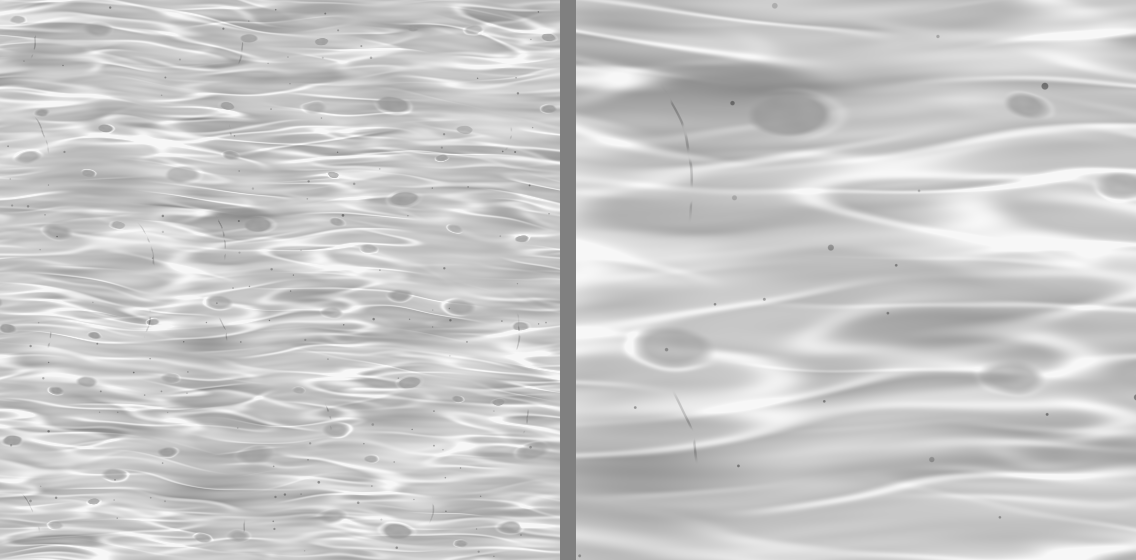
Left, the full canvas; right, a detail of the centre.
This texture is drawn by a Shadertoy shader. Its source:

```glsl
// Pale grey fibrous tissue: wavy horizontal strands with oval nuclei, specks and hairs.
#define BASE_TONE 0.777
#define NUCLEUS_TONE 0.61
#define CLOUD_CONTRAST 0.17
#define STRAND_CONTRAST 0.13
#define CREST_LIGHT 0.15
#define FOLD_SHADE 0.11
#define CREASE_LAYERS 6
#define NUCLEUS_CELLS 8.0
#define SPECK_CELLS 32.0
#define HAIR_CELLS 6.0

float hash(vec2 p) {
    return fract(sin(dot(p, vec2(127.1, 311.7))) * 43758.5453);
}

vec2 hash2(vec2 p) {
    return vec2(hash(p), hash(p + 37.3));
}

float slope(vec2 cell, vec2 offset) {
    return dot(hash2(cell) * 2.0 - 1.0, offset);
}

// Gradient noise, centred on zero
float noise(vec2 p) {
    vec2 i = floor(p), f = p - i;
    vec2 u = f * f * f * (f * (f * 6.0 - 15.0) + 10.0);
    vec2 e = vec2(1.0, 0.0);
    return mix(mix(slope(i, f), slope(i + e.xy, f - e.xy), u.x),
               mix(slope(i + e.yx, f - e.yx), slope(i + e.xx, f - e.xx), u.x), u.y);
}

// Folded sheets: a thin light crest with a soft shadow on one side
float creases(vec2 p) {
    float tone = 0.0;
    for (int k = 0; k < CREASE_LAYERS; k++) {
        float seed = float(k) * 17.0 + 5.0;
        float tilt = (hash(vec2(seed, 2.0)) - 0.5) * 0.45;
        vec2 q = vec2(p.x, p.y + tilt * p.x);
        float height = noise(q * vec2(3.2, 19.0 + 3.0 * float(k)) + seed)
                     + 0.18 * noise(q * vec2(9.0, 48.0) + seed);
        float presence = smoothstep(-0.08, 0.32, noise(p * vec2(4.0, 10.0) - seed));
        float crest = exp(-pow(height / 0.05, 2.0));
        float fold = smoothstep(0.02, 0.10, height) * exp(-height * 5.0);
        tone += presence * (CREST_LIGHT * crest - FOLD_SHADE * fold);
    }
    return tone;
}

float fibres(vec2 p) {
    p.y += 0.035 * noise(p * vec2(2.5, 4.0)) + 0.014 * noise(p * vec2(6.0, 11.0) + 9.0);
    float cloud = noise(p * vec2(4.0, 13.0) + 3.0) + 0.6 * noise(p * vec2(7.0, 29.0) + 21.0);
    float strand = noise(p * vec2(6.0, 55.0) + 40.0) + 0.45 * noise(p * vec2(12.0, 125.0) + 70.0);
    return BASE_TONE + CLOUD_CONTRAST * cloud + STRAND_CONTRAST * strand + creases(p);
}

// Soft dark ovals, some with a bright broken rim
float addNuclei(float tone, vec2 p) {
    vec2 home = floor(p * NUCLEUS_CELLS);
    for (int k = 0; k < 9; k++) {
        vec2 cell = home + vec2(k % 3, k / 3) - 1.0;
        if (hash(cell + 4.7) > 0.85) continue;
        vec2 centre = (cell + 0.1 + 0.8 * hash2(cell + 11.0)) / NUCLEUS_CELLS;
        float size = hash(cell + 23.0);
        vec2 radius = mix(vec2(0.009, 0.005), vec2(0.028, 0.014), size * size * 0.6 + size * 0.4);
        vec2 q = p - centre;
        q.y += (hash(cell + 51.0) - 0.5) * 0.3 * q.x;
        q /= radius;
        float d = length(q) + 0.25 * noise(q * 0.8 + cell * 7.0);
        float blur = mix(0.12, 0.4, hash(cell + 61.0));
        float body = 1.0 - smoothstep(1.0 - blur, 1.0 + blur, d);
        float side = smoothstep(-0.6, 0.8, dot(q, hash2(cell + 83.0) * 2.0 - 1.0));
        float rim = exp(-pow((d - 1.3) / 0.16, 2.0)) * side * hash(cell + 71.0);
        float shade = NUCLEUS_TONE + 0.04 * noise(q * 1.5 + cell);
        tone = mix(tone, shade, body * mix(0.5, 0.92, hash(cell + 91.0)));
        tone += 0.16 * rim;
    }
    return tone;
}

// Tiny dark dots
float specks(vec2 p, float pixel) {
    vec2 cell = floor(p * SPECK_CELLS);
    vec2 centre = (cell + 0.2 + 0.6 * hash2(cell + 5.0)) / SPECK_CELLS;
    float radius = mix(0.0006, 0.0019, pow(hash(cell + 15.0), 3.0));
    float dotMask = 1.0 - smoothstep(radius - pixel * 0.5, radius + pixel, length(p - centre));
    return dotMask * step(hash(cell + 29.0), 0.16) * mix(0.12, 0.3, hash(cell + 33.0));
}

// Faint steep hairs, slightly curved and broken
float hairs(vec2 p, float pixel) {
    vec2 cell = floor(p * HAIR_CELLS);
    vec2 q = p - (cell + 0.35 + 0.3 * hash2(cell + 8.0)) / HAIR_CELLS;
    float lean = (hash(cell + 18.0) - 0.3) * 0.8;
    float across = abs(q.x + lean * q.y + 5.0 * q.y * q.y + 0.004 * noise(p * 40.0));
    float span = mix(0.015, 0.045, hash(cell + 28.0));
    float line = 1.0 - smoothstep(0.0003, 0.0007 + pixel, across);
    float ends = 1.0 - smoothstep(span * 0.6, span, abs(q.y));
    float gaps = smoothstep(-0.15, 0.1, noise(p * 70.0));
    return line * ends * gaps * step(hash(cell + 48.0), 0.35) * 0.14;
}

void mainImage(out vec4 fragColor, in vec2 fragCoord) {
    vec2 p = fragCoord / iResolution.y;
    float pixel = 1.0 / iResolution.y;
    float tone = addNuclei(fibres(p), p);
    tone -= specks(p, pixel) + hairs(p, pixel);
    fragColor = vec4(vec3(clamp(tone, 0.35, 0.97)), 1.0);
}
```
